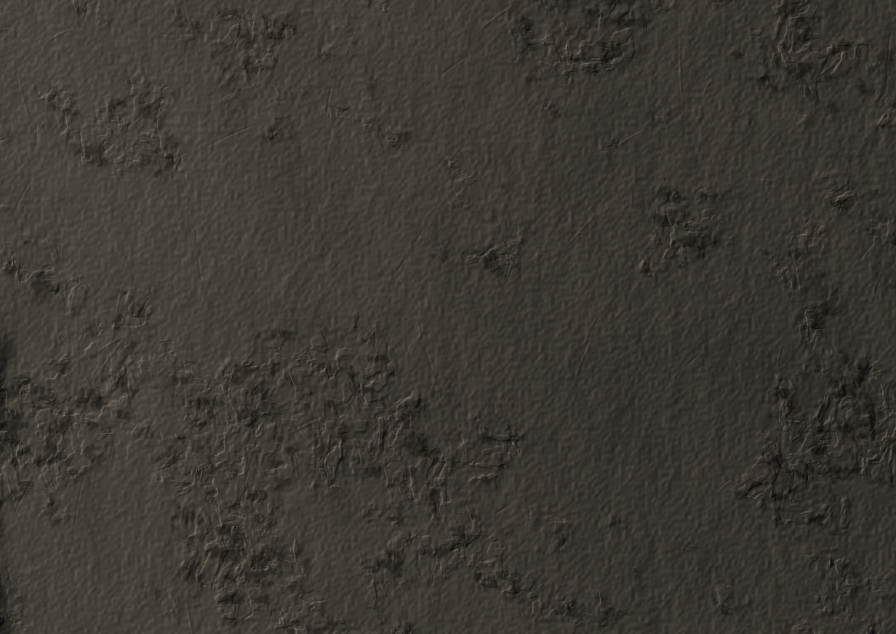
This texture is drawn by a WebGL 2 fragment shader. Its source:

```glsl
#version 300 es
precision highp float;

uniform vec2 u_resolution;
out vec4 outColor;

#define TINT vec3(1.065, 1.0, 0.90)
#define LIGHT_DIR vec2(-0.8, 0.6)
#define LIGHT_STEP 0.0026
#define RELIEF 0.165
#define GLINT 0.2
#define GRAIN 0.62
#define BUMPS 0.55
#define CRUST 0.8
#define SCRATCHES 54
#define SCRATCH_DEPTH 0.3
#define LEFT_TONE 0.262
#define RIGHT_TONE 0.202

float hash(vec2 cell) {
    uvec2 q = uvec2(ivec2(cell)) * uvec2(1597u, 3812u) + uvec2(77u, 913u);
    uint n = (q.x ^ (q.y * 2663u)) * 747796u;
    n = (n ^ (n >> 15)) * 28913u;
    n = (n ^ (n >> 13)) * 60493u;
    return float((n ^ (n >> 16)) & 65535u) / 65535.0;
}

float noise(vec2 p) {
    vec2 i = floor(p), f = fract(p);
    f = f * f * (3.0 - 2.0 * f);
    float low = mix(hash(i), hash(i + vec2(1, 0)), f.x);
    float high = mix(hash(i + vec2(0, 1)), hash(i + vec2(1, 1)), f.x);
    return mix(low, high, f.y);
}

float fbm(vec2 p) {
    float sum = 0.0, amp = 0.533;
    for (int i = 0; i < 4; i++) {
        sum += amp * noise(p);
        p = mat2(1.6, 1.2, -1.2, 1.6) * p + 17.3;
        amp *= 0.5;
    }
    return sum;
}

// Ragged areas where the plaster is broken up
float roughArea(vec2 p) {
    float broad = fbm(p * vec2(5.5, 6.5) + 23.0);
    float ragged = fbm(p * 22.0 + 31.0) - 0.5;
    return smoothstep(0.47, 0.62, broad + 0.5 * ragged);
}

// Thin tapered trowel marks, upright or leaning to the right
float scratches(vec2 p, float aspect) {
    float sum = 0.0;
    for (int i = 0; i < SCRATCHES; i++) {
        float id = float(i);
        vec2 center = vec2(hash(vec2(id, 101)) * aspect, hash(vec2(id, 202)));
        float spread = hash(vec2(id, 303)) - 0.5;
        float angle = i % 2 == 0 ? 1.57 + 0.5 * spread : 0.75 + 0.9 * spread;
        float halfLength = mix(0.015, 0.07, hash(vec2(id, 404)));
        vec2 dir = vec2(cos(angle), sin(angle));
        vec2 d = p - center;
        float along = dot(d, dir) / halfLength;
        float across = dot(d, vec2(-dir.y, dir.x)) + 0.003 * along * along;
        float taper = smoothstep(1.0, 0.4, abs(along));
        float side = hash(vec2(id, 505)) < 0.6 ? 1.0 : -1.0;
        sum += side * taper * smoothstep(0.0028, 0.0003, abs(across));
    }
    return sum * smoothstep(0.2, 0.55, noise(p * 48.0 + 7.0));
}

float height(vec2 p, float aspect) {
    vec2 warp = vec2(noise(p * 24.0), noise(p * 24.0 + 40.0)) - 0.5;
    float rough = roughArea(p);
    float flakes = smoothstep(0.44, 0.54, fbm(p * vec2(42.0, 36.0) + warp));
    float clots = smoothstep(0.45, 0.75, noise(p * 95.0 + warp * 2.0));
    float h = GRAIN * noise(p * vec2(190.0, 165.0));
    h += 0.5 * GRAIN * noise(p * vec2(110.0, 70.0) + 9.0);
    h += BUMPS * noise(p * vec2(70.0, 28.0) + warp * 2.0);
    h += CRUST * rough * (flakes + 0.7 * clots);
    return h + SCRATCH_DEPTH * scratches(p, aspect);
}

void main() {
    vec2 p = gl_FragCoord.xy / u_resolution.y;
    float aspect = u_resolution.x / u_resolution.y;
    float x = p.x / aspect;
    float rough = roughArea(p);

    // Broad light falloff with cloudy, upright staining
    float tone = mix(LEFT_TONE, RIGHT_TONE, smoothstep(0.0, 0.95, x));
    tone += 0.05 * (fbm(p * vec2(5.0, 2.6) + 60.0) - 0.5);
    tone += 0.04 * (fbm(p * vec2(45.0, 16.0) + 12.0) - 0.5);

    // Shadowed pits in the broken areas
    float pits = smoothstep(0.52, 0.68, fbm(p * vec2(48.0, 55.0) + 90.0));
    tone -= rough * (0.006 + 0.065 * pits);

    // Dark blotches along the left border
    float border = smoothstep(0.022, 0.0, x);
    tone -= 0.11 * border * smoothstep(0.42, 0.6, fbm(p * vec2(20.0, 7.0) + 80.0));

    // Raking light over the relief
    float slope = height(p, aspect) - height(p + LIGHT_STEP * LIGHT_DIR, aspect);
    float shade = slope / (1.0 + 0.6 * abs(slope));
    float glint = pow(max(shade, 0.0), 2.0);
    tone += RELIEF * shade + GLINT * glint;

    outColor = vec4(TINT * clamp(tone, 0.06, 0.62), 1.0);
}
```
